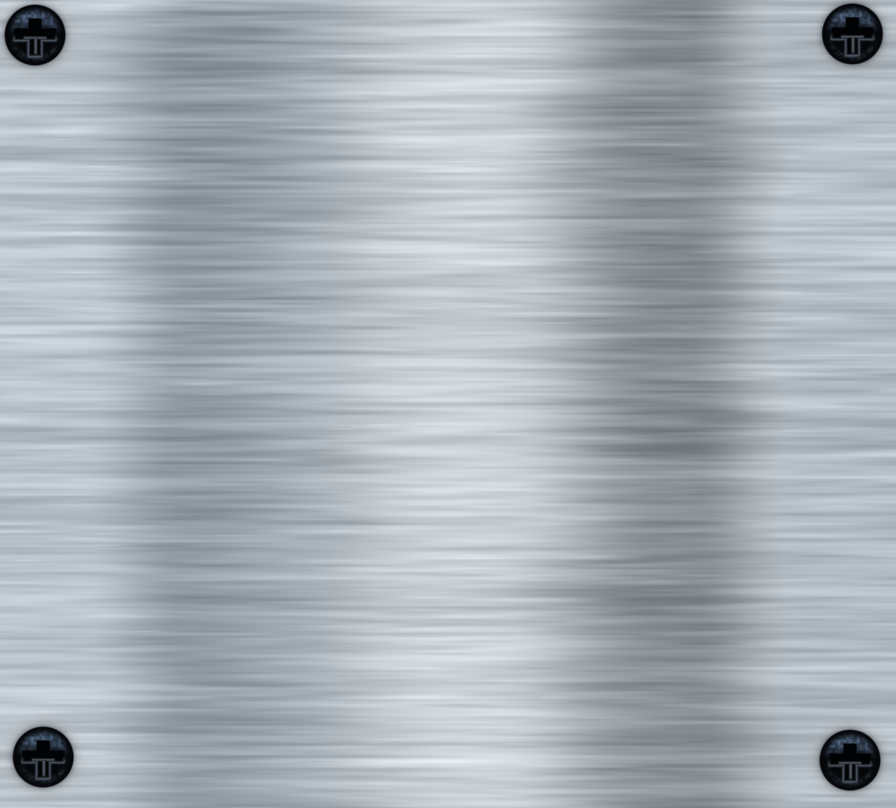
Write a Shadertoy shader that draws this texture.

```glsl
const float SCREW_RADIUS = 0.0375;

float hash(vec2 cell) {
    return fract(sin(dot(cell, vec2(127.1, 311.7))) * 43758.5453);
}

float valueNoise(vec2 p) {
    vec2 cell = floor(p);
    vec2 f = fract(p);
    f = f * f * (3.0 - 2.0 * f);
    float low = mix(hash(cell), hash(cell + vec2(1.0, 0.0)), f.x);
    float high = mix(hash(cell + vec2(0.0, 1.0)), hash(cell + vec2(1.0, 1.0)), f.x);
    return mix(low, high, f.y);
}

// One row of grain, shifted sideways so that rows do not line up
float grainRow(float x, float row) {
    float shifted = x + 37.0 * hash(vec2(row, 4.7));
    float cell = floor(shifted);
    float f = smoothstep(0.0, 1.0, fract(shifted));
    return mix(hash(vec2(cell, row)), hash(vec2(cell + 1.0, row)), f);
}

float grain(vec2 p, vec2 frequency) {
    vec2 q = p * frequency;
    float row = floor(q.y);
    float f = smoothstep(0.0, 1.0, fract(q.y));
    return mix(grainRow(q.x, row), grainRow(q.x, row + 1.0), f) - 0.5;
}

float band(float x, vec2 rise, vec2 fall) {
    return smoothstep(rise.x, rise.y, x) * (1.0 - smoothstep(fall.x, fall.y, x));
}

float boxDistance(vec2 p, vec2 center, vec2 halfSize) {
    vec2 d = abs(p - center) - halfSize;
    return length(max(d, 0.0)) + min(max(d.x, d.y), 0.0);
}

float fill(float distance, float blur) {
    return 1.0 - smoothstep(-blur, blur, distance);
}

vec3 brushedMetal(vec2 uv, vec2 p) {
    // Broad vertical reflections with slightly wandering edges
    float x = uv.x + 0.035 * (valueNoise(vec2(p.x * 3.0, p.y * 14.0)) - 0.5);
    float leftShade = band(x, vec2(0.09, 0.21), vec2(0.22, 0.47));
    float rightShade = band(x, vec2(0.57, 0.74), vec2(0.77, 0.88));
    float shine = band(x, vec2(0.35, 0.52), vec2(0.53, 0.70));
    float light = mix(0.768, 0.745, uv.x) + 0.065 * shine;
    light -= 0.150 * leftShade + 0.185 * rightShade;

    // Fine horizontal brushing at several scales
    float brushing = 0.05 * grain(p, vec2(1.8, 38.0));
    brushing += 0.085 * grain(p + 3.1, vec2(4.0, 95.0));
    brushing += 0.11 * grain(p + 7.3, vec2(7.0, 190.0));
    brushing += 0.07 * grain(p + 11.9, vec2(14.0, 330.0));
    float scratch = smoothstep(0.32, 0.5, grain(p + 17.0, vec2(9.0, 160.0)));
    light += brushing + 0.07 * scratch;

    vec3 tint = mix(vec3(-0.032, 0.0, 0.028), vec3(-0.024, 0.0, 0.016), rightShade + shine);
    return vec3(light) + tint;
}

vec3 screwColor(vec2 q, float blur) {
    float radius = length(q);

    // Domed head with a speckled blue sheen
    float sheen = smoothstep(-0.1, 0.65, q.y) * (1.0 - smoothstep(0.68, 0.97, radius));
    float speckle = valueNoise(q * 11.0 + 20.0);
    vec3 color = vec3(0.015, 0.022, 0.032);
    color += vec3(0.25, 0.31, 0.39) * sheen * (0.45 + 0.9 * speckle);
    float lowerArc = exp(-pow((radius - 0.78) / 0.09, 2.0)) * smoothstep(0.15, -0.8, q.y);
    color += vec3(0.14, 0.16, 0.19) * lowerArc * speckle;

    // Cross recess and the light caught by its lower edges
    float upright = boxDistance(q, vec2(0.0, -0.08), vec2(0.19, 0.60));
    float crossbar = boxDistance(q, vec2(0.0, 0.02), vec2(0.66, 0.17));
    float recess = min(upright, crossbar) - 0.03;
    float edge = fill(abs(recess) - 0.025, blur + 0.04) * smoothstep(0.08, -0.2, q.y);
    color = mix(color, vec3(0.004, 0.006, 0.01), fill(recess, blur));
    color = mix(color, vec3(0.46, 0.52, 0.59), 0.8 * edge);

    // Reflection inside the recess
    float stem = boxDistance(q, vec2(0.02, -0.36), vec2(0.035, 0.25));
    float cap = boxDistance(q, vec2(0.0, -0.09), vec2(0.36, 0.025));
    return mix(color, vec3(0.52, 0.57, 0.63), 0.75 * fill(min(stem, cap), blur + 0.03));
}

void mainImage(out vec4 fragColor, in vec2 fragCoord) {
    vec2 uv = fragCoord / iResolution.xy;
    vec2 p = fragCoord / iResolution.y;
    float blur = 1.0 / (iResolution.y * SCREW_RADIUS);
    vec3 color = brushedMetal(uv, p);

    // Corner screws with a narrow contact shadow
    vec2 centers[4] = vec2[4](vec2(0.0434, 0.9566), vec2(1.055, 0.958),
                              vec2(0.0535, 0.0630), vec2(1.052, 0.0592));
    for (int i = 0; i < 4; i++) {
        vec2 q = (p - centers[i]) / SCREW_RADIUS;
        float distance = length(q) - 1.0;
        color *= 1.0 - 0.35 * exp(-10.0 * max(distance, 0.0));
        color = mix(color, screwColor(q, blur), fill(distance, blur));
    }
    fragColor = vec4(clamp(color, 0.0, 1.0), 1.0);
}
```
